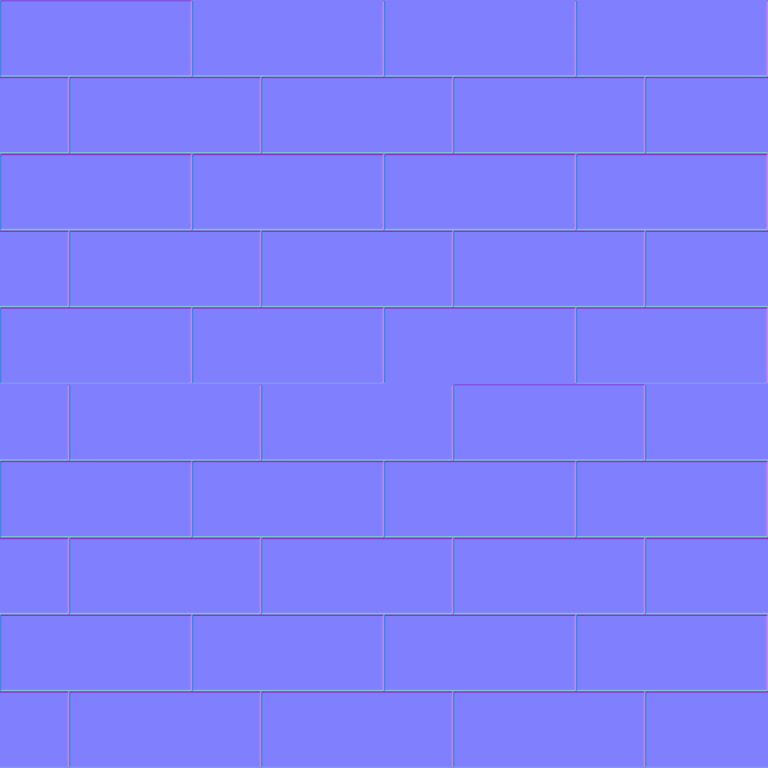
This texture map is drawn by a Shadertoy shader. Its source:

```glsl
// Tangent-space normal map of flat bricks in offset courses with thin bevelled joints.

const vec2 GRID = vec2(4.0, 10.0);   // bricks across, courses down
const vec3 FLAT = vec3(0.5, 0.5, 1.0);

// Strength of the bevel on the upper (side > 0) or lower edge of a brick.
// Every fifth course meets its neighbour almost flush.
float edgeStrength(float side, float row, float col) {
    float band = mod(row, 5.0);
    if (side > 0.0) {
        float raisedCol = row < 0.5 ? 0.0 : 2.0;
        if (band > 0.5) return 1.0;
        return abs(col - raisedCol) > 0.5 ? 0.0 : 0.6;
    }
    if (band < 3.5) return 1.0;
    return row < 4.5 && abs(col - 2.0) < 0.5 ? 0.0 : 0.35;
}

vec3 brickNormal(vec2 uv) {
    uv = fract(uv);
    float row = floor((1.0 - uv.y) * GRID.y);
    float odd = mod(row, 2.0);

    // Position inside the brick, in canvas units from its centre
    vec2 cell = uv * GRID - vec2(0.36 * odd, 0.0);
    float col = mod(floor(cell.x), GRID.x);
    vec2 p = (fract(cell) - 0.5) / GRID;

    // Rounded box: depth below the rim and outward direction
    float radius = 0.0025;
    vec2 q = max(abs(p) - 0.5 / GRID + radius, 0.0);
    float reach = length(q);
    float depth = radius - reach;
    if (depth < 0.0 || depth > 0.002) return FLAT;
    vec2 dir = sign(p) * q / reach;

    // Tilt of the bevel; the shifted courses have softer right edges
    float slopeX = dir.x > 0.0 ? mix(0.31, 0.18, odd) : 0.21;
    float slopeY = dir.y > 0.0 ? 0.27 : 0.25;
    float sink = mix(0.2, 0.11, abs(dir.x));
    vec3 tilt = vec3(slopeX * dir.x, -slopeY * dir.y, -sink);
    tilt.y += 0.04 * odd * abs(dir.x);
    return FLAT + tilt * mix(1.0, edgeStrength(dir.y, row, col), abs(dir.y));
}

void mainImage(out vec4 fragColor, in vec2 fragCoord) {
    // Average a 4 x 4 grid of samples to smooth the edges
    vec3 sum = vec3(0.0);
    for (int i = 0; i < 16; i++) {
        vec2 offset = (vec2(i % 4, i / 4) + 0.5) / 4.0 - 0.5;
        sum += brickNormal((fragCoord + offset) / iResolution.xy);
    }
    fragColor = vec4(sum / 16.0, 1.0);
}
```
